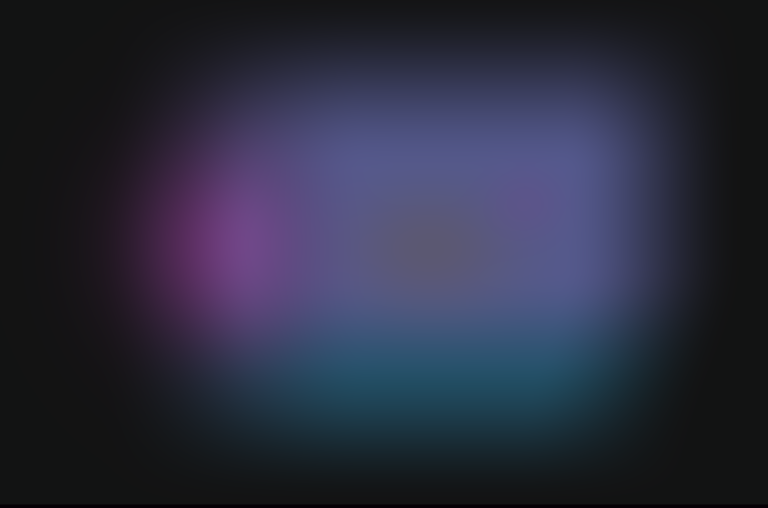
Reproduce this background procedurally as a Shadertoy shader.

```glsl
// Soft blurred glow of indigo, violet and teal on a near-black backdrop.

// Elliptical gaussian falloff around a centre
float glow(vec2 p, vec2 centre, vec2 radius) {
    vec2 d = (p - centre) / radius;
    return exp(-dot(d, d));
}

// Smooth ramp from 0 at a to 1 at b, in either direction
float ramp(float a, float b, float x) {
    float t = clamp((x - a) / (b - a), 0.0, 1.0);
    return t * t * (3.0 - 2.0 * t);
}

void mainImage(out vec4 fragColor, in vec2 fragCoord) {
    vec2 uv = fragCoord / iResolution.xy;
    vec3 color = vec3(0.072, 0.073, 0.074);

    // Large panel of light, teal below and indigo above
    vec3 teal = vec3(0.135, 0.32, 0.41);
    vec3 indigo = vec3(0.33, 0.35, 0.555);
    vec3 panelColor = mix(teal, indigo, ramp(0.23, 0.47, uv.y));

    // Warm grey core with faint violet patches beside it
    panelColor = mix(panelColor, vec3(0.36, 0.345, 0.44), 0.95 * glow(uv, vec2(0.56, 0.51), vec2(0.11, 0.12)));
    panelColor = mix(panelColor, vec3(0.39, 0.31, 0.54), 0.45 * glow(uv, vec2(0.685, 0.6), vec2(0.05, 0.07)));

    // Panel edges, with the right side drawn inward near the bottom
    float inset = 0.06 * ramp(0.5, 0.1, uv.y);
    float panel = ramp(0.13, 0.48, uv.x) * ramp(0.97, 0.73, uv.x + inset);
    panel *= ramp(0.0, 0.3, uv.y) * ramp(1.03, 0.66, uv.y);
    color = mix(color, panelColor, panel);

    // Violet glow on the left, magenta toward its outer side
    vec3 violet = mix(vec3(0.42, 0.18, 0.42), vec3(0.46, 0.29, 0.56), ramp(0.22, 0.34, uv.x));
    float reach = uv.x < 0.306 ? 0.126 : 0.1;
    color = mix(color, violet, 0.94 * glow(uv, vec2(0.306, 0.518), vec2(reach, 0.2)));

    // Thin dark strip along the bottom edge
    float soft = 1.0 / iResolution.y;
    color = mix(vec3(0.02, 0.0, 0.02), color, smoothstep(0.007 - soft, 0.007 + soft, uv.y));

    fragColor = vec4(color, 1.0);
}
```
